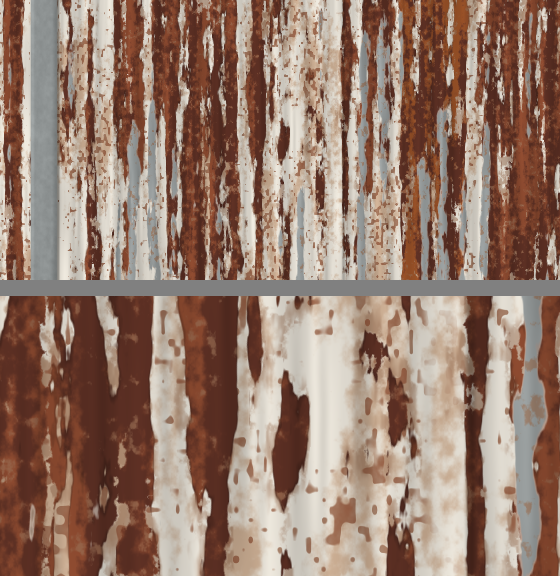
Top: the whole. Bottom: its middle third, enlarged.
A WebGL 2 fragment shader for this texture:

```glsl
#version 300 es
precision highp float;
// Weathered corrugated iron: 27 upright ribs of peeling white paint over rust and zinc.
// Broad zones set where each layer dominates; stretched noise and a rib wave tear
// the edges into vertical streaks and tongues. One plain zinc strip runs full height.
uniform vec2 u_resolution;
out vec4 fragColor;

const float RIBS = 27.0;
const float TAU = 6.2831853;
const vec3 WHITE = vec3(0.87, 0.85, 0.81);
const vec3 CREAM = vec3(0.76, 0.65, 0.55);
const vec3 TAN = vec3(0.58, 0.43, 0.33);
const vec3 RUST = vec3(0.53, 0.28, 0.18);
const vec3 DARK_RUST = vec3(0.35, 0.18, 0.135);
const vec3 ORANGE = vec3(0.62, 0.33, 0.13);
const vec3 ZINC = vec3(0.59, 0.61, 0.61);

// Zones: left, right, height limit, strength
const vec4 RUST_ZONES[9] = vec4[9](
  vec4(0.02, 0.08, 0.0, 0.30), vec4(0.21, 0.25, 0.36, 0.16),
  vec4(0.40, 0.62, 0.45, 0.24), vec4(0.62, 0.85, 0.0, 0.38),
  vec4(0.90, 1.04, 0.55, 0.26), vec4(1.22, 1.25, 0.0, 0.28),
  vec4(1.31, 1.38, 0.40, 0.24), vec4(1.43, 1.66, 0.0, 0.32),
  vec4(1.75, 2.01, 0.0, 0.38));
const vec4 ZINC_ZONES[4] = vec4[4](
  vec4(0.42, 0.63, 0.55, 0.25), vec4(0.90, 1.12, 0.32, 0.21),
  vec4(1.27, 1.44, 0.90, 0.25), vec4(1.48, 1.75, 0.48, 0.27));

float hash(vec2 p) {
  vec3 q = fract(p.xyx * 0.1031);
  q += dot(q, q.yzx + 33.33);
  return fract((q.x + q.y) * q.z);
}

float noise(vec2 p) {
  vec2 i = floor(p), f = fract(p);
  f = f * f * (3.0 - 2.0 * f);
  return mix(mix(hash(i), hash(i + vec2(1, 0)), f.x),
             mix(hash(i + vec2(0, 1)), hash(i + vec2(1, 1)), f.x), f.y);
}

float fbm(vec2 p) {
  float sum = 0.0, gain = 0.533;
  for (int i = 0; i < 4; i++) {
    sum += gain * noise(p);
    p = p * 2.03 + 17.7;
    gain *= 0.5;
  }
  return sum;
}

float band(float x, float a, float b, float soft) {
  return smoothstep(a - soft, a + soft, x) * (1.0 - smoothstep(b - soft, b + soft, x));
}

// Soft mask of a signed field, widened to the pixel size
float mask(float d) {
  float w = clamp(fwidth(d), 0.015, 0.08);
  return smoothstep(-w, w, d);
}

// Long streaks with ragged, flaking edges, centred on zero
float streaks(vec2 p, float seed) {
  return 0.95 * (fbm(vec2(p.x * 28.0, p.y * 1.4) + seed) - 0.5)
       + 0.55 * (fbm(vec2(p.x * 42.0, p.y * 15.0) + seed * 2.0) - 0.5);
}

void main() {
  vec2 p = gl_FragCoord.xy / u_resolution * vec2(2.0, 1.0);
  vec2 s = p + vec2(0.014 * (fbm(p * vec2(5.0, 3.0)) - 0.5), 0.0);
  float rib = s.x * RIBS * 0.5;
  float wave = -cos(TAU * rib);
  float ribRandom = hash(vec2(floor(rib), 7.0)) - 0.5;

  // How far rust and zinc show through
  float rustField = -0.15 + 0.07 * wave + streaks(s, 3.0);
  for (int i = 0; i < 9; i++) {
    vec4 z = RUST_ZONES[i];
    float limit = z.z + 0.25 * ribRandom * step(0.01, z.z);
    float hang = z.z > 0.0 ? smoothstep(limit - 0.12, limit + 0.08, p.y) : 1.0;
    rustField += z.w * band(s.x, z.x, z.y, 0.012) * hang;
  }
  float zincField = -0.34 + 0.13 * wave + 0.75 * streaks(s, 41.0);
  for (int i = 0; i < 4; i++) {
    vec4 z = ZINC_ZONES[i];
    float limit = z.z + 0.3 * ribRandom;
    zincField += z.w * band(s.x, z.x, z.y, 0.012) * (1.0 - smoothstep(limit - 0.05, limit + 0.1, p.y));
  }
  float ridge = band(p.x, 1.172, 1.222, 0.006);
  rustField -= 0.25 * ridge;

  // Paint: stains, a tan halo beside rust, and rust specks
  float grain = fbm(p * vec2(75.0, 60.0));
  float stain = fbm(vec2(s.x * 20.0, s.y * 4.0) + 60.0);
  vec3 paint = mix(WHITE, CREAM, smoothstep(0.42, 0.72, stain + 0.4 * (grain - 0.5)));
  paint = mix(paint, TAN, 0.55 * smoothstep(-0.14, 0.0, rustField) * smoothstep(0.4, 0.6, grain));
  float speck = noise(p * vec2(115.0, 85.0)) + 0.7 * (stain - 0.5);
  paint = mix(paint, mix(TAN, RUST, grain), 0.8 * smoothstep(0.74, 0.88, speck) * (1.0 - 0.8 * ridge));

  // Rust: dark streaks, orange bloom, pale grit and a shadow under the paint edge
  float tone = fbm(vec2(s.x * 32.0, s.y * 3.0) + 90.0) + 0.6 * (grain - 0.5) - 0.05 * wave;
  vec3 rust = mix(DARK_RUST, RUST, smoothstep(0.36, 0.66, tone));
  rust = mix(rust, ORANGE, 0.6 * band(p.x, 1.42, 1.68, 0.03) * smoothstep(0.4, 0.65, tone));
  rust = mix(rust, TAN, 0.6 * smoothstep(0.62, 0.8, grain));
  rust *= 0.78 + 0.22 * smoothstep(0.0, 0.07, rustField);

  // Layers: paint, rust, leftover flakes, then zinc with a pale rim
  float flake = fbm(vec2(s.x * 36.0, s.y * 5.0) + 130.0) + 0.35 * (grain - 0.5) - 0.03 * wave;
  vec3 color = mix(paint, rust, mask(rustField) * (1.0 - mask(flake - 0.69)));
  color = mix(color, WHITE, 0.6 * mask(zincField + 0.03));
  vec3 zinc = ZINC * (0.86 + 0.28 * stain);
  zinc = mix(zinc, TAN, 0.7 * smoothstep(0.58, 0.75, grain));
  color = mix(color, zinc, mask(zincField));

  // Rib shading and fine vertical scratches
  color *= 0.97 + 0.06 * sin(TAU * rib) + 0.14 * (noise(vec2(s.x * 95.0, s.y * 4.0)) - 0.5);
  color *= 1.0 - 0.22 * band(p.x, 1.222, 1.232, 0.004);

  // Plain zinc strip with a lit left edge and a shadow on its right
  float across = (p.x - 0.11) / 0.094;
  vec3 strip = ZINC * (0.93 + 0.1 * (grain - 0.5) + 0.14 * (fbm(p * vec2(24.0, 4.0)) - 0.5));
  strip *= 1.0 + 0.1 * band(across, 0.0, 0.12, 0.05) - 0.16 * smoothstep(0.75, 1.0, across);
  color *= 1.0 - 0.35 * band(p.x, 0.2, 0.212, 0.005);
  color = mix(color, strip, band(p.x, 0.11, 0.204, 0.003));
  fragColor = vec4(clamp(color, 0.0, 1.0), 1.0);
}
```
